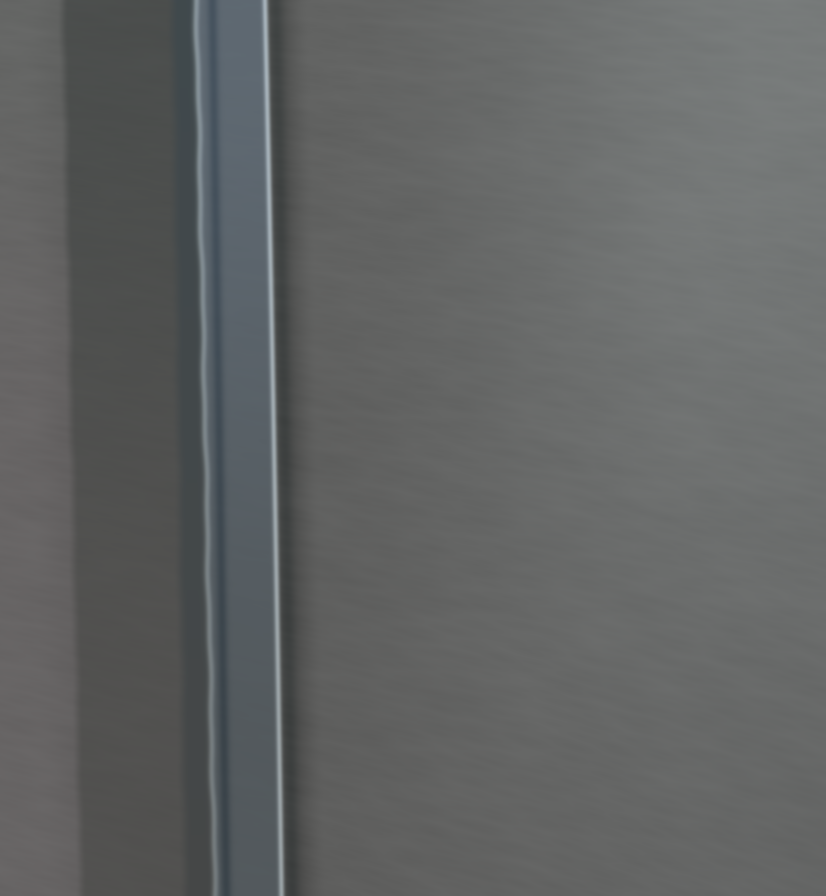
Write a Shadertoy shader that draws this texture.

```glsl
// Brushed grey metal panels divided by a slightly leaning vertical trim.
// Soft steps stack the strips from left to right, narrow Gaussians add the
// glints and seams, and stretched cellular noise gives the brushed grain.

float hash(vec2 p) {
    vec3 q = fract(vec3(p.xyx) * 0.1031);
    q += dot(q, q.yzx + 33.33);
    return fract((q.x + q.y) * q.z);
}

// Distance to the nearest scattered cell point, centred near zero
float cellular(vec2 p) {
    vec2 cell = floor(p), local = fract(p);
    float nearest = 2.0;
    for (int j = -1; j <= 1; j++) {
        for (int i = -1; i <= 1; i++) {
            vec2 o = vec2(i, j);
            vec2 point = o + vec2(hash(cell + o), hash(cell + o + 57.0));
            nearest = min(nearest, length(point - local));
        }
    }
    return nearest - 0.45;
}

float edge(float x, float at, float softness) {
    return smoothstep(at - softness, at + softness, x);
}

float line(float x, float at, float width) {
    float d = (x - at) / width;
    return exp(-d * d);
}

// Fine streaks that tilt more steeply toward the bottom
float brushedGrain(vec2 uv) {
    float down = 1.0 - uv.y;
    vec2 p = vec2(uv.x, uv.y + uv.x * (0.08 + 0.16 * down));
    return 0.012 * cellular(p * vec2(22.0, 130.0))
         + 0.012 * cellular(p * vec2(11.0, 55.0) + 19.0)
         + 0.010 * cellular(p * vec2(5.0, 16.0) + 41.0);
}

void mainImage(out vec4 fragColor, in vec2 fragCoord) {
    vec2 uv = fragCoord / iResolution.xy;
    float x = uv.x, down = 1.0 - uv.y;
    float grain = brushedGrain(uv);
    float waver = 0.0007 * sin(uv.y * 31.0) + 0.0005 * sin(uv.y * 83.0);

    // Positions of the leaning boundaries
    float leftEdge = 0.076 + 0.022 * down + waver;
    float groove = 0.209 + 0.015 * down + waver;
    float firstGlint = 0.237 + 0.023 * down + waver;
    float seam = 0.257 + 0.017 * down;
    float lastGlint = 0.321 + 0.020 * down + 0.004 * down * uv.y;

    // Left panel, recessed strip and groove
    vec3 color = mix(vec3(0.395, 0.400, 0.395), vec3(0.405, 0.395, 0.395),
                     smoothstep(0.0, 0.5, down));
    color += grain - 0.02 * edge(x, leftEdge - 0.02, 0.03);
    vec3 strip = mix(vec3(0.295, 0.305, 0.300), vec3(0.320, 0.318, 0.312),
                     smoothstep(0.0, 0.8, down));
    color = mix(color, strip + 0.5 * grain, edge(x, leftEdge, 0.007));
    vec3 grooveColor = mix(vec3(0.250, 0.285, 0.300), vec3(0.270, 0.278, 0.278), down);
    color = mix(color, grooveColor, edge(x, groove, 0.008));

    // Blue-grey trim with its dark seam and bright rims
    vec3 trim = mix(vec3(0.370, 0.410, 0.445), vec3(0.325, 0.350, 0.365),
                    smoothstep(0.0, 0.9, down));
    color = mix(color, trim + 0.3 * grain, edge(x, firstGlint, 0.004));
    color -= vec3(0.095, 0.085, 0.075) * line(x, seam, 0.0065);
    color += vec3(0.20, 0.21, 0.21) * (1.0 - 0.25 * down) * line(x, firstGlint, 0.0040);

    // Right panel: lighter to the upper right, shaded beside the trim
    vec3 panel = vec3(0.362, 0.362, 0.358);
    panel += vec3(0.072, 0.082, 0.084) * smoothstep(0.35, 0.95, x)
           * (1.0 - 0.55 * smoothstep(0.1, 1.0, down));
    panel += vec3(0.022, 0.026, 0.026) * uv.y;
    panel += 0.012 * line(x + 0.35 * down, 0.92, 0.22);
    panel -= 0.075 * (1.0 - smoothstep(lastGlint + 0.012, lastGlint + 0.055, x));
    panel += grain;
    color = mix(color, panel, edge(x, lastGlint + 0.002, 0.004));
    color -= vec3(0.055, 0.045, 0.043) * line(x, lastGlint + 0.013, 0.009);
    color += vec3(0.29, 0.30, 0.30) * line(x, lastGlint, 0.0036);

    fragColor = vec4(clamp(color, 0.0, 1.0), 1.0);
}
```
